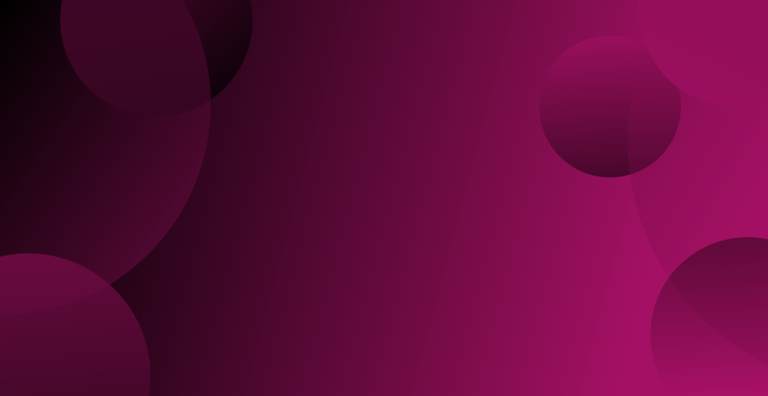
Give the GLSL for this background, as a WebGL 1 fragment shader.

```glsl
precision highp float;
// Magenta diagonal gradient with overlapping shaded discs at the corners.

uniform vec2 u_resolution;

const float ASPECT = 1.94;
const vec3 MAGENTA = vec3(1.0, 0.1, 0.605);

// Antialiased coverage of a disc; soft is the width of one pixel.
float disc(vec2 p, vec2 center, float radius, float soft) {
  return 1.0 - smoothstep(-soft, soft, length(p - center) - radius);
}

// Brightness running linearly from point a to point b.
float ramp(vec2 p, vec2 a, vec2 b, float start, float end) {
  vec2 axis = b - a;
  float t = clamp(dot(p - a, axis) / dot(axis, axis), 0.0, 1.0);
  return mix(start, end, t);
}

void main() {
  // Canvas units: height is 1, width is ASPECT.
  vec2 p = gl_FragCoord.xy / u_resolution * vec2(ASPECT, 1.0);
  float soft = 0.8 / u_resolution.y;

  // Disc coverage
  float leftLarge = disc(p, vec2(0.0, 0.736), 0.532, soft);
  float leftTop = disc(p, vec2(0.395, 0.949), 0.243, soft);
  float leftBottom = disc(p, vec2(0.071, 0.051), 0.309, soft);
  float rightLarge = disc(p, vec2(2.213, 0.645), 0.628, soft);
  float rightSmall = disc(p, vec2(1.541, 0.731), 0.179, soft);
  float rightTop = disc(p, vec2(1.857, 0.975), 0.243, soft);
  float rightBottom = disc(p, vec2(1.889, 0.155), 0.246, soft);

  // Backdrop
  float tone = clamp(0.0645 + 0.372 * p.x - 0.0985 * p.y, 0.02, 0.645);

  // Left group, with a lighter lens where the upper discs cross
  float shade = ramp(p, vec2(0.45, 1.0), vec2(0.63, 0.8), 0.2, 0.05);
  tone = mix(tone, shade, leftTop);
  shade = 0.376 * p.x + 0.256 * (1.0 - p.y);
  tone = mix(tone, shade, leftLarge);
  shade = ramp(p, vec2(0.35, 1.0), vec2(0.4, 0.7), 0.245, 0.21);
  tone = mix(tone, shade, leftTop * leftLarge);
  shade = ramp(p, vec2(0.07, 0.36), vec2(0.1, 0.0), 0.39, 0.28);
  tone = mix(tone, shade + 0.025 * leftLarge, leftBottom);

  // Right group, with the large disc tinting those it crosses
  float veil = ramp(p, vec2(1.6, 0.7), vec2(1.94, 0.5), 0.535, 0.64);
  tone = mix(tone, veil, rightLarge);
  shade = ramp(p, vec2(1.53, 0.91), vec2(1.55, 0.552), 0.6, 0.28);
  tone = mix(tone, mix(shade, veil, 0.22 * rightLarge), rightSmall);
  shade = ramp(p, vec2(1.85, 1.0), vec2(1.74, 0.75), 0.575, 0.605);
  tone = mix(tone, shade, rightTop);
  shade = ramp(p, vec2(1.87, 0.4), vec2(1.9, 0.0), 0.4, 0.66);
  tone = mix(tone, shade * (1.0 - 0.06 * rightLarge), rightBottom);

  gl_FragColor = vec4(tone * MAGENTA, 1.0);
}
```
